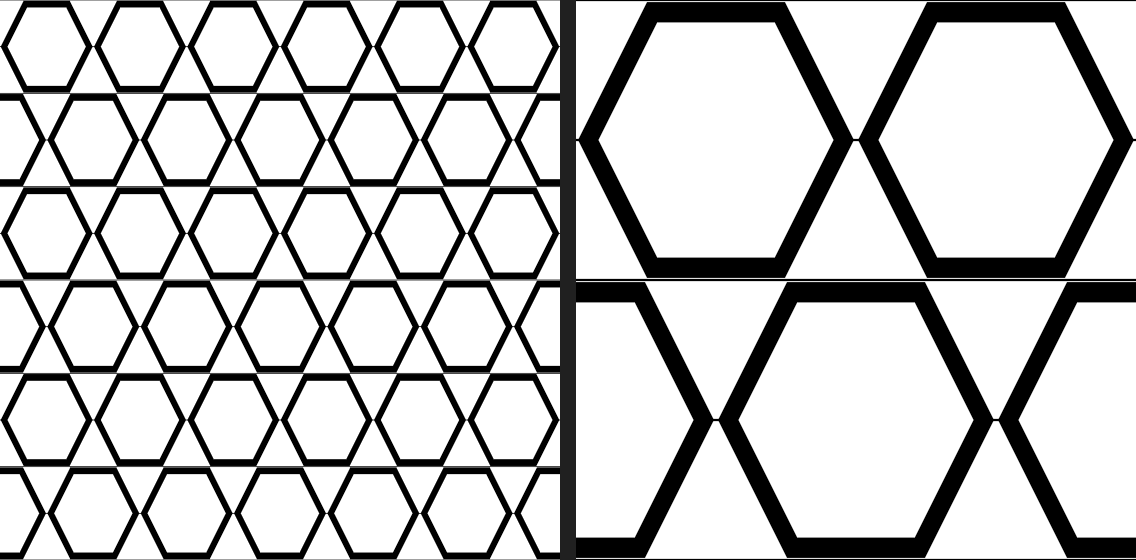
Left, the full canvas; right, a detail of the centre.
A WebGL 2 fragment shader for this pattern:

```glsl
#version 300 es
precision highp float;
// Staggered rows of black hexagon outlines on white, joined by hairlines.

uniform vec2 u_resolution;
out vec4 outColor;

const vec2 REPEATS = vec2(6.0);       // whole cells across and down
const float OUTER_RADIUS = 0.985;     // lengths in half cells
const float INNER_RADIUS = 0.84;
const float HAIRLINE_HALF_WIDTH = 0.008;
const vec3 PAPER = vec3(1.0);
const vec3 INK = vec3(0.0);

// Cell coordinates in [-1, 1], every second row shifted by half a cell.
vec2 staggeredCell(vec2 uv, vec2 repeats) {
    vec2 grid = uv * repeats;
    float evenRow = 1.0 - mod(floor(grid.y), 2.0);
    grid.x += 0.5 * evenRow;
    return 2.0 * fract(grid) - 1.0;
}

// Hexagon with flat top and tips at the sides, as wide as it is high.
float hexagonDistance(vec2 p, float radius) {
    p = abs(p);
    float slope = (p.x + 0.5 * p.y - radius) / length(vec2(1.0, 0.5));
    return max(p.y - radius, slope);
}

// Horizontal lines through the cell centre and along the row borders.
float hairlineDistance(float y, float halfWidth) {
    y = abs(y);
    return min(y, 1.0 - y) - halfWidth;
}

float coverage(float dist, float pixel) {
    return clamp(0.5 - dist / pixel, 0.0, 1.0);
}

void main() {
    vec2 uv = gl_FragCoord.xy / u_resolution;
    vec2 cell = staggeredCell(uv, REPEATS);
    float pixel = 2.0 * REPEATS.y / min(u_resolution.x, u_resolution.y);

    float outer = coverage(hexagonDistance(cell, OUTER_RADIUS), pixel);
    float inner = coverage(hexagonDistance(cell, INNER_RADIUS), pixel);
    float hairline = coverage(hairlineDistance(cell.y, HAIRLINE_HALF_WIDTH), pixel);

    // Hexagons hide the hairlines, which show only in the gaps.
    float ink = outer - inner + hairline * (1.0 - outer);
    outColor = vec4(mix(PAPER, INK, ink), 1.0);
}
```
